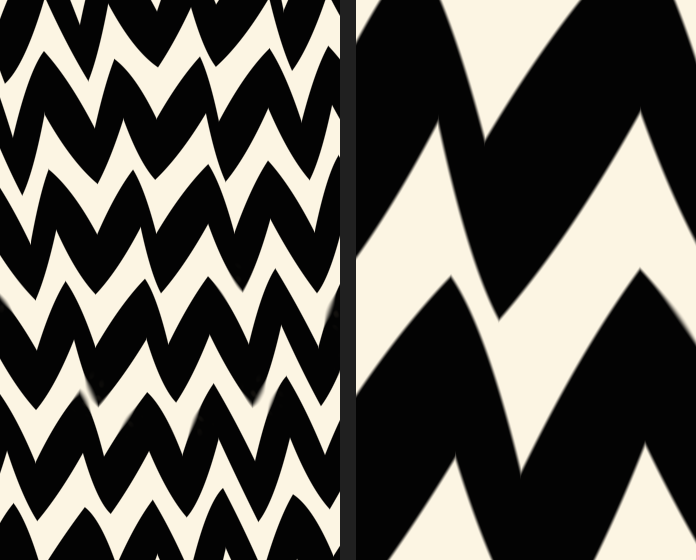
Left: the whole. Right: its middle third, enlarged.
Give the GLSL for this pattern, as a Shadertoy shader.

```glsl
const vec3 INK = vec3(0.01, 0.01, 0.01);
const vec3 PAPER = vec3(0.99, 0.96, 0.89);
const vec3 SMUDGE = vec3(0.18, 0.16, 0.13);

// Lengths are fractions of the canvas height
const int ROWS = 6;
const float ROW_PITCH = 0.1986;
const float FIRST_ROW = 0.047;
const float TOOTH_WIDTH = 0.1276;
const float TOOTH_HALF_HEIGHT = 0.063;
const float BAND_THICKNESS = 0.106;
const float FIRST_PEAK = 0.146;
const float ROW_SHIFT = -0.0143;
const float TILT = 0.035;
const float JITTER_X = 0.27;       // in half teeth
const float JITTER_Y = 0.017;
const float BEND = 0.34;
const float BEND_SPREAD = 0.32;
const float EDGE_SOFTNESS = 0.0014;
const float WEAR_BLUR = 0.007;
const float WEAR_CELL = 0.13;
const float WEAR_HEIGHT = 0.36;

// Layered sines, correlated between neighbouring rows
float wobble(float i, float row, float seed) {
    return 0.6 * sin(2.4 * i + 0.9 * row + seed)
         + 0.4 * sin(4.1 * i - 1.7 * row + 2.3 * seed);
}

vec2 hash2(vec2 p) {
    vec2 q = vec2(dot(p, vec2(127.1, 311.7)), dot(p, vec2(269.5, 183.3)));
    return fract(sin(q) * 43758.5);
}

// Zigzag corner: even indices are peaks, odd ones are valleys
vec2 corner(float i, float row) {
    float side = mod(i, 2.0) < 0.5 ? 1.0 : -1.0;
    return vec2(i + JITTER_X * wobble(i, row, 1.7),
                side * TOOTH_HALF_HEIGHT + JITTER_Y * wobble(i, row, 4.2));
}

// Signed distance to a curved zigzag, positive above it
float zigzagDistance(vec2 p, float row, float baseline, float bulge) {
    float halfTooth = 0.5 * TOOTH_WIDTH;
    float u = (p.x - FIRST_PEAK - ROW_SHIFT * row) / halfTooth;
    float i = floor(u);
    if (u < corner(i, row).x) i -= 1.0;
    else if (u > corner(i + 1.0, row).x) i += 1.0;

    vec2 a = corner(i, row);
    vec2 b = corner(i + 1.0, row);
    bool falling = mod(i, 2.0) < 0.5;
    vec2 valley = falling ? b : a;
    vec2 peak = falling ? a : b;

    float run = peak.x - valley.x;
    float rise = peak.y - valley.y;
    float s = (u - valley.x) / run;
    float bend = bulge * (BEND + BEND_SPREAD * wobble(i, row, 0.6));
    float height = valley.y + rise * (s + bend * s * (1.0 - s));
    float slope = rise * (1.0 + bend * (1.0 - 2.0 * s)) / (run * halfTooth);
    return (p.y - baseline - height) * inversesqrt(1.0 + slope * slope);
}

// Sparse cellular patches where the ink has been rubbed
float wearPatches(vec2 p) {
    vec2 q = p / WEAR_CELL;
    vec2 cell = floor(q);
    float patches = 0.0;
    for (int y = -1; y <= 1; y++) {
        for (int x = -1; x <= 1; x++) {
            vec2 id = cell + vec2(x, y);
            vec2 h = hash2(id);
            float present = step(0.5, hash2(id + 17.0).x);
            float dist = length(q - id - h);
            patches = max(patches, present * smoothstep(0.38, 0.05, dist));
        }
    }
    return patches * smoothstep(0.2, 0.08, abs(p.y - WEAR_HEIGHT));
}

void mainImage(out vec4 fragColor, in vec2 fragCoord) {
    vec2 p = fragCoord / iResolution.y;
    float wear = wearPatches(p);
    float softness = max(EDGE_SOFTNESS, 0.7 / iResolution.y) + WEAR_BLUR * wear * wear;
    float tilt = TILT * (p.x - 0.3);

    // Stacked zigzag bands
    float ink = 0.0;
    for (int r = 0; r < ROWS; r++) {
        float row = float(r);
        float top = FIRST_ROW + row * ROW_PITCH + tilt;
        float below = -zigzagDistance(p, row, top, 1.0);
        float above = zigzagDistance(p, row - 0.5, top - BAND_THICKNESS, -1.0);
        ink = max(ink, smoothstep(-softness, softness, min(below, above)));
    }

    // Faint diagonal rub marks inside the ink
    float streak = sin(190.0 * p.x + 90.0 * p.y + 2.0 * sin(47.0 * p.y))
                 * sin(61.0 * p.x - 130.0 * p.y);
    vec3 inkColor = mix(INK, SMUDGE, 0.4 * wear * smoothstep(0.3, 1.0, streak));
    fragColor = vec4(mix(PAPER, inkColor, ink), 1.0);
}
```
